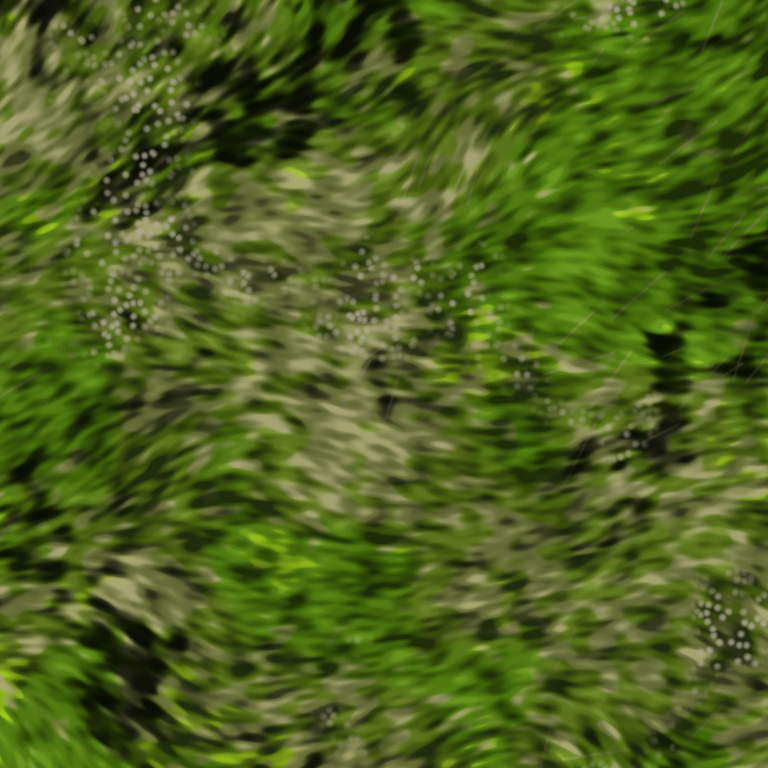
Write a WebGL 2 fragment shader that draws this texture.

```glsl
#version 300 es
precision highp float;
// Wild hillside meadow: combed grass with dry straw, dark hollows, twigs and petals.
// Noise is averaged along a slowly turning flow direction to form soft blades;
// fractal noise fields then decide where each kind of growth appears.

uniform vec2 u_resolution;
out vec4 fragColor;

// Scales are in features per canvas height, lengths in canvas heights
const float BLADE_SCALE = 120.0;
const float TUFT_SCALE = 44.0;
const float BLADE_LENGTH = 0.046;
const int BLADE_STEPS = 14;
const float CLUMP_SCALE = 9.0;
const float DRY_SCALE = 4.5;
const float HOLLOW_SCALE = 6.0;
const float PETAL_SCALE = 85.0;
const float TWIG_SCALE = 13.0;
const float TWIG_WIDTH = 0.0016;

const vec3 GREEN_DEEP = vec3(0.13, 0.17, 0.05);
const vec3 GREEN_DARK = vec3(0.22, 0.28, 0.05);
const vec3 GREEN_MID = vec3(0.28, 0.36, 0.06);
const vec3 GREEN_LIGHT = vec3(0.36, 0.45, 0.11);
const vec3 GREEN_TIP = vec3(0.47, 0.56, 0.20);
const vec3 STRAW_DARK = vec3(0.22, 0.23, 0.12);
const vec3 STRAW_MID = vec3(0.41, 0.43, 0.23);
const vec3 STRAW_LIGHT = vec3(0.66, 0.65, 0.46);
const vec3 SPROUT = vec3(0.43, 0.54, 0.06);
const vec3 TWIG = vec3(0.42, 0.39, 0.30);
const vec3 PETAL = vec3(0.70, 0.67, 0.60);
const vec3 LUSH_TINT = vec3(0.86, 1.06, 0.55);
const mat2 TURN = mat2(0.8, 0.6, -0.6, 0.8);

// Integer hash giving two values in 0..1
vec2 hash2(vec2 cell) {
  uvec2 v = uvec2(ivec2(cell)) * 1664525u + 1013904223u;
  v.x += v.y * 1664525u;
  v.y += v.x * 1664525u;
  v ^= v >> 16u;
  v.x += v.y * 1664525u;
  v.y += v.x * 1664525u;
  v ^= v >> 16u;
  return vec2(v >> 8u) / 16777216.0;
}

float noise(vec2 p) {
  vec2 cell = floor(p), f = fract(p);
  f = f * f * (3.0 - 2.0 * f);
  float low = mix(hash2(cell).x, hash2(cell + vec2(1, 0)).x, f.x);
  float high = mix(hash2(cell + vec2(0, 1)).x, hash2(cell + vec2(1, 1)).x, f.x);
  return mix(low, high, f.y);
}

float fbm(vec2 p) {
  float sum = 0.0, weight = 0.533;
  for (int i = 0; i < 4; i++) {
    sum += weight * noise(p);
    p = TURN * p * 2.03 + 17.3;
    weight *= 0.5;
  }
  return sum;
}

// Direction in which the grass lies: rising to the right higher up the slope
vec2 grassFlow(vec2 p) {
  float angle = -0.35 + 0.85 * p.y + 1.5 * (noise(p * 5.0 + 31.0) - 0.5);
  return vec2(cos(angle), sin(angle));
}

// Blades (x), tufts (y) and straw strands (z), smeared along the flow, centred on 0
vec3 strands(vec2 p, vec2 flow) {
  vec3 sum = vec3(0.0);
  float total = 0.0;
  for (int i = 0; i < BLADE_STEPS; i++) {
    float t = (float(i) + 0.5) / float(BLADE_STEPS) - 0.5;
    float weight = 0.5 + 0.5 * cos(6.2832 * t);
    vec2 q = TURN * (p + flow * t * BLADE_LENGTH);
    sum += weight * vec3(noise(q * BLADE_SCALE), noise(q * TUFT_SCALE + 57.0),
                         noise(q * TUFT_SCALE * 1.5 + 113.0));
    total += weight;
  }
  return sum / total - 0.5;
}

// Soft round petals, one per occupied cell
float petals(vec2 p) {
  vec2 cell = floor(p);
  float cover = 0.0;
  for (int i = 0; i < 9; i++) {
    vec2 c = cell + vec2(i % 3 - 1, i / 3 - 1);
    vec2 centre = c + hash2(c + 400.0);
    float present = step(0.5, hash2(c + 900.0).x);
    cover = max(cover, present * smoothstep(0.62, 0.1, length(p - centre)));
  }
  return cover;
}

// Thin straight twigs leaning at scattered angles
float twigs(vec2 p) {
  vec2 cell = floor(p);
  float cover = 0.0, width = TWIG_WIDTH * TWIG_SCALE;
  for (int i = 0; i < 9; i++) {
    vec2 c = cell + vec2(i % 3 - 1, i / 3 - 1);
    float angle = 0.1 + 1.3 * hash2(c + 70.0).x;
    vec2 along = vec2(cos(angle), sin(angle));
    vec2 d = p - c - hash2(c + 210.0);
    d -= along * clamp(dot(d, along), -0.6, 0.6);
    cover = max(cover, smoothstep(2.0 * width, 0.3 * width, length(d)));
  }
  return cover;
}

void main() {
  vec2 p = gl_FragCoord.xy / u_resolution.y;
  vec3 strand = strands(p, grassFlow(p));
  float clump = fbm(p * CLUMP_SCALE + 5.0) - 0.5;
  float tone = 0.5 + 0.8 * clump + 0.8 * strand.y + 1.5 * strand.x;

  // Living grass, more saturated where it is lush
  vec3 color = mix(GREEN_DEEP, GREEN_DARK, smoothstep(0.0, 0.29, tone));
  color = mix(color, GREEN_MID, smoothstep(0.25, 0.5, tone));
  color = mix(color, GREEN_LIGHT, smoothstep(0.45, 0.75, tone));
  color = mix(color, GREEN_TIP, smoothstep(0.75, 1.2, tone));
  float dryField = fbm(p * DRY_SCALE + 83.0);
  color *= mix(vec3(1.0), LUSH_TINT, smoothstep(0.52, 0.36, dryField));
  float sproutField = fbm(p * 8.0 + 140.0) + 0.5 * strand.x;
  color = mix(color, SPROUT * (0.6 + 0.8 * tone), 0.7 * smoothstep(0.7, 0.8, sproutField));

  // Dry straw
  vec3 straw = mix(STRAW_DARK, STRAW_MID, smoothstep(0.05, 0.5, tone));
  straw = mix(straw, STRAW_LIGHT, smoothstep(0.5, 1.1, tone));
  float dryness = dryField + 0.8 * strand.z + 0.3 * strand.x;
  color = mix(color, straw, 0.9 * smoothstep(0.46, 0.68, dryness));

  // Shaded hollows with bare twigs around them
  float hollowField = fbm(p * HOLLOW_SCALE + 211.0) + 0.35 * strand.y + 0.2 * strand.x;
  color *= mix(1.0, 0.3, smoothstep(0.37, 0.2, hollowField));
  float scrub = smoothstep(0.46, 0.34, fbm(p * 4.0 + 260.0));
  color = mix(color, TWIG * (0.5 + tone), 0.45 * scrub * twigs(p * TWIG_SCALE));

  // Pale petals in loose drifts
  float drift = smoothstep(0.56, 0.7, fbm(p * 5.0 + 320.0));
  color = mix(color, PETAL, 0.75 * drift * petals(p * PETAL_SCALE));
  fragColor = vec4(color, 1.0);
}
```
